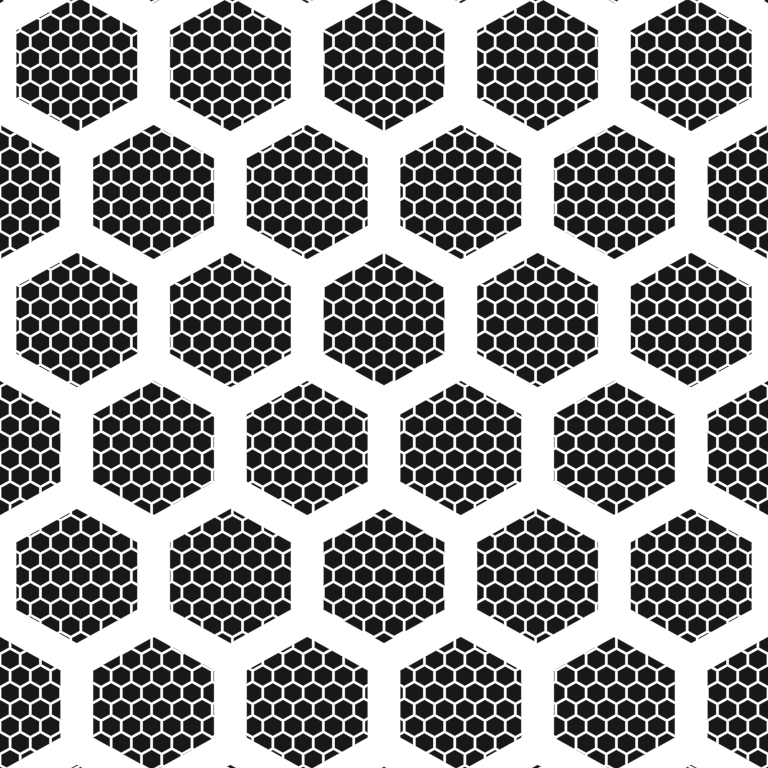
This pattern is drawn by a three.js fragment shader. Its source:

```glsl
// Large dark hexagons in staggered rows on white, each cut by a fine honeycomb.
// Both layers come from one hexagonal lattice function with different counts;
// the fine lattice runs unbroken beneath the large hexagons.

varying vec2 vUv;

// Hexagonal radius from the nearest lattice centre, 0.5 at the cell wall.
// Even rows sit on whole columns, odd rows are shifted by half a column.
float hexRadius(vec2 grid) {
  vec2 rowScale = vec2(1.0, 0.866);
  vec2 period = vec2(1.0, 2.0);
  vec2 p = grid - vec2(0.0, 0.5);
  vec2 even = (mod(p + 0.5 * period, period) - 0.5 * period) * rowScale;
  vec2 odd = (mod(p, period) - 0.5 * period) * rowScale;
  vec2 q = abs(dot(even, even) < dot(odd, odd) ? even : odd);
  return max(q.x, 0.5 * q.x + 0.866 * q.y);
}

void main() {
  // Signed distances in canvas widths, negative inside
  float largeHex = (hexRadius(vUv * vec2(5.0, 6.0)) - 0.393) / 5.0;
  float smallHex = (hexRadius(vUv * vec2(38.0, 46.0) + vec2(0.5, 0.0)) - 0.432) / 38.0;

  // Dark only where both shapes overlap, with a softened edge
  float paper = smoothstep(-0.0011, 0.0011, max(largeHex, smallHex));
  gl_FragColor = vec4(mix(vec3(0.095), vec3(1.0), paper), 1.0);
}
```
